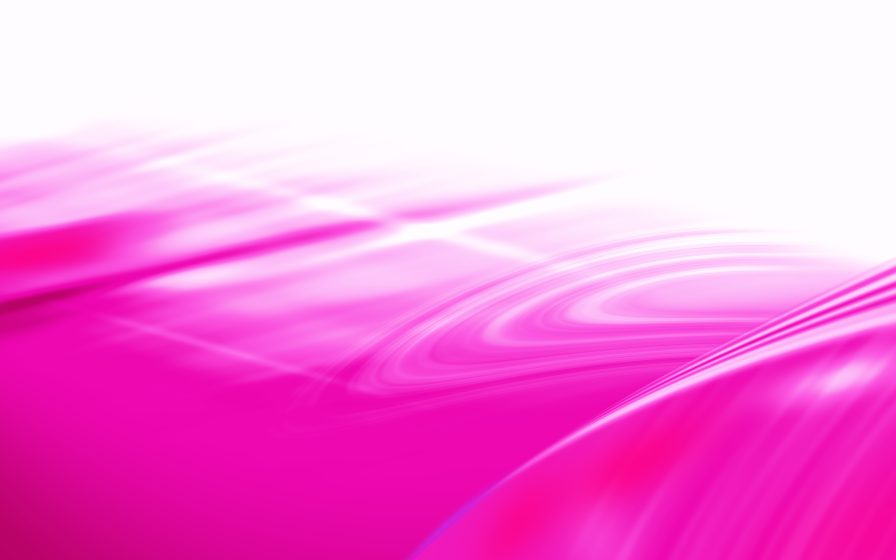
Write a Shadertoy shader that draws this background.

```glsl
// Flowing magenta veils under a white sky: one tone field, shaped by a curved
// horizon, is modulated by stretched noise, nested hairpin swirls and a fan
// of arcs at the lower right, then mapped through a white-to-crimson ramp.

const vec3 WHITE   = vec3(1.00, 0.99, 1.00);
const vec3 BLUSH   = vec3(0.99, 0.74, 0.97);
const vec3 PINK    = vec3(0.98, 0.32, 0.87);
const vec3 MAGENTA = vec3(0.93, 0.03, 0.69);
const vec3 CRIMSON = vec3(0.72, 0.01, 0.40);
const vec3 HOT     = vec3(0.99, 0.01, 0.52);
const vec3 VIOLET  = vec3(0.76, 0.18, 0.92);

const float VEIL_SLOPE   = 0.20;              // rise of the long streaks
const float VEIL_GAIN    = 0.40;
const vec2  SWIRL_CENTER = vec2(1.35, 0.475);
const float SWIRL_BEND   = 0.32;
const float SWIRL_ASPECT = 0.15;
const float FAN_START    = 0.73;              // where the arc leaves the floor
const float FAN_CURVE    = 1.15;
const float FAN_SPREAD   = 0.13;

float hash(vec2 p) {
    return fract(sin(dot(p, vec2(127.1, 311.7))) * 43758.5453);
}

float noise(vec2 p) {
    vec2 i = floor(p), f = fract(p);
    f = f * f * (3.0 - 2.0 * f);
    return mix(mix(hash(i), hash(i + vec2(1, 0)), f.x),
               mix(hash(i + vec2(0, 1)), hash(i + vec2(1, 1)), f.x), f.y);
}

float bell(float x, float width) {
    return exp(-x * x / (width * width));
}

// Soft elliptical glow, tilted by a slope
float glow(vec2 p, vec2 center, vec2 size, float slope) {
    vec2 q = p - center;
    q.y -= slope * q.x;
    return exp(-dot(q / size, q / size));
}

vec3 ramp(float t) {
    vec3 c = mix(WHITE, BLUSH, smoothstep(0.0, 0.25, t));
    c = mix(c, PINK, smoothstep(0.2, 0.5, t));
    c = mix(c, MAGENTA, smoothstep(0.45, 0.74, t));
    return mix(c, CRIMSON, smoothstep(0.74, 1.02, t));
}

// Depth below the horizon: 0 at the white edge, 1 where magenta is full
float veilDepth(vec2 p) {
    float edge = 0.86 - 0.125 * p.x * p.x;
    float full = 0.47 - 0.5 * p.x + 0.3 * p.x * p.x;
    return max((edge - p.y) / (edge - full), 0.0);
}

// Long streaks: three octaves of noise stretched along the slope
float veilStreaks(vec2 p) {
    float sum = 0.0, gain = 0.5;
    for (int i = 0; i < 3; i++) {
        float k = float(i), across = p.y - (VEIL_SLOPE + 0.05 * k) * p.x + 0.035 * p.x * p.x;
        sum += gain * (noise(vec2(p.x * (1.8 + k), across * 18.0 * exp2(k) + 9.0 * k)) - 0.5);
        gain *= 0.6;
    }
    float falling = noise(vec2(p.x * 1.5, (p.y + 0.3 * p.x) * 24.0)) - 0.5;
    return sum + 0.22 * falling;
}

// Nested hairpins that open to the right
float swirl(vec2 p) {
    vec2 q = p - SWIRL_CENTER;
    float left = min(q.x, 0.0);
    q.y += SWIRL_BEND * left * left;
    float r = length(vec2(left, q.y / SWIRL_ASPECT));
    float bands = 0.6 * sin(r * 34.0 + 1.0) + 0.8 * (noise(vec2(r * 34.0, 4.0)) - 0.5)
                + 0.5 * (noise(vec2(r * 95.0, 7.0)) - 0.5);
    float mask = smoothstep(0.12, 0.35, r) * (1.0 - smoothstep(0.7, 0.98, r));
    return bands * mask * (1.0 - smoothstep(-0.1, 0.2, q.x));
}

void mainImage(out vec4 fragColor, in vec2 fragCoord) {
    vec2 p = fragCoord / iResolution.y;

    // Base veil and its streaks
    float depth = veilDepth(p);
    float tone = depth < 1.0 ? 0.7 * pow(depth, 1.5) : 0.7 + 0.27 * (depth - 1.0);
    float streakZone = smoothstep(0.0, 0.3, depth) * (1.0 - smoothstep(0.85, 1.35, depth));
    tone += VEIL_GAIN * veilStreaks(p) * streakZone * mix(1.0, 0.35, smoothstep(0.3, 1.1, p.x));

    // Dark wedge at the left, long shadows and pale gleams
    float wedge = smoothstep(0.47, 0.53, p.y - 0.08 * p.x)
                * (1.0 - smoothstep(0.565, 0.59, p.y - 0.17 * p.x))
                * (1.0 - smoothstep(0.12, 0.37, p.x));
    tone = mix(tone, 0.69, 0.85 * wedge);
    tone += 0.30 * glow(p, vec2(0.25, 0.51), vec2(0.36, 0.014), 0.23);
    tone += 0.22 * glow(p, vec2(0.72, 0.61), vec2(0.34, 0.016), 0.19);
    tone += 0.20 * glow(p, vec2(0.10, 0.44), vec2(0.30, 0.030), 0.20);
    tone -= 0.32 * glow(p, vec2(0.35, 0.505), vec2(0.12, 0.020), 0.15);
    tone -= 0.16 * glow(p, vec2(0.78, 0.59), vec2(0.35, 0.014), 0.25);
    tone -= 0.14 * glow(p, vec2(0.72, 0.60), vec2(0.32, 0.014), -0.26);
    tone -= 0.12 * glow(p, vec2(0.40, 0.375), vec2(0.26, 0.008), -0.28);
    tone -= 0.10 * glow(p, vec2(0.55, 0.44), vec2(0.20, 0.070), 0.20);
    tone += 0.11 * swirl(p);

    // Fan of stripes above the arc
    float s = p.x - FAN_START;
    float above = p.y - s / (1.0 + FAN_CURVE * s);
    float v = above / (FAN_SPREAD * s * s + 0.004);
    float reach = smoothstep(0.22, 0.6, s);
    float stripeMask = smoothstep(-0.1, 0.1, v) * (1.0 - smoothstep(0.85, 1.1, v)) * reach;
    float stripes = 0.42 + 0.22 * sin(v * 25.0) + 0.25 * (noise(vec2(v * 11.0, s * 2.0)) - 0.5);
    tone = mix(tone, stripes, 0.85 * stripeMask);

    // Body below the arc, with curved rays
    float inside = 1.0 - smoothstep(-0.012, 0.004, above);
    float ray = p.x - 0.5 * p.y - 0.6 * p.y * p.y;
    float rays = 0.6 * noise(vec2(ray * 17.0, p.y * 2.0)) + 0.4 * noise(vec2(ray * 55.0, p.y * 3.0)) - 0.5;
    float body = 0.65 + 0.20 * rays * smoothstep(0.9, 1.25, p.x);
    body -= 0.38 * glow(p, vec2(1.50, 0.325), vec2(0.12, 0.035), 0.25);
    body -= 0.10 * glow(p, vec2(1.07, 0.04), vec2(0.06, 0.10), 0.0);
    tone = mix(tone, body, inside);

    // Bright rim along the arc
    float rim = bell(above, 0.004 + 0.014 * max(s, 0.0)) * smoothstep(0.0, 0.45, s);
    tone = mix(tone, 0.12, 0.85 * rim);

    // Colour, warm patches and the violet foot of the rim
    vec3 color = ramp(clamp(tone, 0.0, 1.02));
    float heat = inside * (glow(p, vec2(1.13, 0.17), vec2(0.13, 0.06), 0.5)
               + 0.8 * glow(p, vec2(0.92, 0.06), vec2(0.07, 0.07), 0.8)
               + 0.6 * glow(p, vec2(1.55, 0.04), vec2(0.20, 0.12), 0.4));
    heat += wedge * glow(p, vec2(0.06, 0.545), vec2(0.16, 0.035), 0.17);
    color = mix(color, HOT, clamp(0.85 * heat, 0.0, 1.0) * smoothstep(0.4, 0.65, tone));
    float foot = bell(above, 0.010) * bell(p.x - 0.80, 0.09);
    color = mix(color, VIOLET, 0.7 * foot);

    fragColor = vec4(color, 1.0);
}
```
